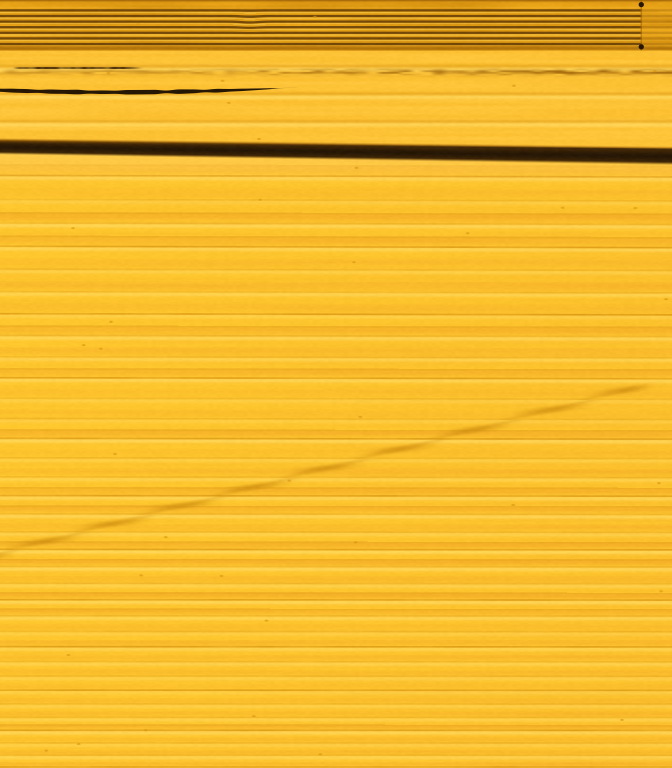
A WebGL 2 fragment shader for this texture:

```glsl
#version 300 es
precision highp float;

uniform vec2 u_resolution;
out vec4 outColor;

#define SUN vec3(1.0, 0.79, 0.18)
#define GOLD vec3(0.98, 0.74, 0.17)
#define PALE vec3(1.0, 0.86, 0.40)
#define OCHRE vec3(0.84, 0.57, 0.06)
#define BROWN vec3(0.59, 0.36, 0.02)
#define UMBER vec3(0.28, 0.17, 0.03)
#define BLACK vec3(0.15, 0.09, 0.02)
#define BAND_BOTTOM 6.3
#define GROOVE_PITCH 0.73
#define LEDGE_PITCH 3.6
#define SEAM_X 83.5
#define SHADOW_SLOPE 0.26

float hash(vec2 p) {
  return fract(sin(dot(p, vec2(127.1, 311.7))) * 43758.5453);
}

float noise(vec2 p) {
  vec2 i = floor(p), f = fract(p);
  f = f * f * (3.0 - 2.0 * f);
  return mix(mix(hash(i), hash(i + vec2(1, 0)), f.x),
             mix(hash(i + vec2(0, 1)), hash(i + vec2(1, 1)), f.x), f.y);
}

// Antialiased coverage of a stroke with the given half width
float stroke(float d, float halfWidth, float px) {
  return clamp((halfWidth - abs(d)) / px + 0.5, 0.0, 1.0) * min(1.0, 2.0 * halfWidth / px);
}

float bell(float d, float width) {
  return exp(-d * d / (width * width));
}

// Ridges that draw closer together towards the bottom
float ridgeIndex(float y) {
  return (3.1 - sqrt(max(9.61 - 0.0988 * (y - 26.04), 0.0))) / 0.0494;
}

vec3 ridgedPanel(vec2 p, float px) {
  float n = ridgeIndex(p.y - 0.003 * p.x * (1.0 - 0.01 * p.y));
  float id = floor(n + 0.5);
  float pitch = 3.1 - 0.0494 * n;
  float d = (n - id) * pitch;
  float vary = hash(vec2(id, 3.0));
  float strong = step(1.5, mod(id, 3.0));

  // Soft slope, then a dark crease and a light lip
  float streak = noise(vec2(p.x * 0.04, p.y * 2.2));
  float shade = 0.25 + 0.45 * streak + 0.004 * (p.x - 44.0);
  shade += 0.9 * bell(d + 0.32 * pitch, 0.2 * pitch) * (0.4 + vary);
  vec3 col = mix(SUN, GOLD, shade);
  col = mix(col, PALE, bell(d - 0.25, 0.28) * (0.35 + 0.4 * vary));
  float crease = mix(0.28, 0.65, strong) * (0.7 + 0.4 * noise(vec2(p.x * 0.2, id)));
  col = mix(col, OCHRE, stroke(d + 0.08, 0.11, px) * crease);
  col = mix(col, OCHRE, bell(d + 0.45 * pitch, 0.15) * 0.3 * step(0.55, vary));

  // Slanted shadow, broken into a dash on every ridge
  float dash = bell(fract(n) - 0.5, 0.27);
  float offset = p.y - (72.0 - SHADOW_SLOPE * p.x) + 0.3 * (fract(n) - 0.5);
  float shadow = bell(offset, 0.25 + 0.4 * dash) * (0.2 + 0.5 * dash);
  col = mix(col, OCHRE * 0.95, shadow * (1.0 - smoothstep(82.0, 86.0, p.x)));
  return mix(col, vec3(1.0, 0.80, 0.33), 0.7 * (1.0 - smoothstep(20.0, 24.5, p.y)));
}

vec3 upperLedges(vec2 p, float px) {
  float d = (fract((p.y - 8.9) / LEDGE_PITCH + 0.5) - 0.5) * LEDGE_PITCH;
  vec3 col = mix(vec3(1.0, 0.78, 0.24), GOLD, noise(vec2(p.x * 0.05, p.y * 2.5)) * 0.8);
  col = mix(col, PALE, 0.65 * bell(d - 0.15, 0.3));
  col = mix(col, OCHRE, 0.4 * bell(d + 0.3, 0.22));

  // Grimy seam, stronger to the right
  float grime = noise(p * vec2(0.7, 4.0)) * (0.45 + 0.006 * p.x);
  col = mix(col, BROWN, bell(p.y - 9.4, 0.4) * grime);
  float seamEnds = smoothstep(1.5, 3.0, p.x) * (1.0 - smoothstep(16.0, 19.0, p.x));
  col = mix(col, UMBER, stroke(p.y - 8.85, 0.14, px) * seamEnds * (0.5 + 0.5 * noise(p.xx)));

  // Tapering open crack
  float crackY = 11.75 + 0.0347 * p.x - 0.00115 * p.x * p.x;
  float taper = 0.24 * smoothstep(40.0, 24.0, p.x) * (0.7 + 0.6 * noise(vec2(p.x * 0.6, 1.0)));
  return mix(col, BLACK, stroke(p.y - crackY, taper, px));
}

vec3 groovedBand(vec2 p, float px) {
  float y = p.y - 0.12 * bell(p.x - 32.5, 1.5) * bell(p.y - 2.8, 1.2);
  float d = (fract((y - 1.35) / GROOVE_PITCH + 0.5) - 0.5) * GROOVE_PITCH;
  float ribbed = smoothstep(0.9, 1.1, y) * (1.0 - smoothstep(5.9, 6.0, y));
  ribbed *= 1.0 - 0.75 * smoothstep(SEAM_X - 0.2, SEAM_X + 0.2, p.x);
  vec3 col = mix(vec3(0.93, 0.66, 0.10), OCHRE, noise(p * vec2(0.1, 2.0)));
  col = mix(col, PALE * 0.97, 0.45 * ribbed * bell(d - 0.3, 0.12));
  col = mix(col, mix(BROWN, UMBER, 0.6), ribbed * stroke(d, 0.15, px) * 0.9);
  col = mix(col, BROWN, 0.8 * bell(p.y, 0.22) + 0.65 * bell(p.y - BAND_BOTTOM, 0.3));

  // Vertical joint with a fastener at each end
  col = mix(col, BROWN, 0.5 * stroke(p.x - SEAM_X, 0.1, px));
  float bolt = min(length(p - vec2(SEAM_X, 0.6)), length(p - vec2(SEAM_X, 6.1)));
  return mix(col, BLACK, stroke(bolt, 0.34, px));
}

void main() {
  // Canvas height is 100 units, measured down from the top
  float px = 100.0 / u_resolution.y;
  vec2 p = vec2(gl_FragCoord.x, u_resolution.y - gl_FragCoord.y) * px;
  float across = p.x * px * 0.0 + gl_FragCoord.x / u_resolution.x;

  // Dark gap between the ledges and the ridged panel
  float gapTop = 18.1 + 1.1 * across;
  float gapBottom = 20.0 + 1.35 * across;
  float below = smoothstep(-px, px, p.y - gapBottom);
  vec3 col = mix(upperLedges(p, px), ridgedPanel(p, px), below);
  float depth = (p.y - gapTop) / (gapBottom - gapTop);
  vec3 gapColor = mix(BROWN, UMBER, smoothstep(0.0, 0.35 - 0.25 * across, depth));
  gapColor = mix(gapColor, BLACK, bell(depth - 0.55, 0.3));
  float gap = smoothstep(-0.1, 0.15, depth) * (1.0 - smoothstep(0.85, 1.1, depth));
  col = mix(col, gapColor, gap);

  float band = 1.0 - smoothstep(-px, px, p.y - BAND_BOTTOM - 0.3);
  col = mix(col, groovedBand(p, px), band);

  // Sparse chips and fine grain
  vec2 cell = floor(p / 4.0);
  vec2 chip = p - (cell + 0.2 + 0.6 * vec2(hash(cell), hash(cell + 9.0))) * 4.0;
  float chipped = step(0.94, hash(cell + 5.0)) * stroke(length(chip * vec2(0.6, 1.0)), 0.14, px);
  col = mix(col, OCHRE, 0.6 * chipped * (1.0 - gap));
  col += 0.02 * (noise(p * vec2(2.0, 5.0)) - 0.5);
  outColor = vec4(col, 1.0);
}
```
